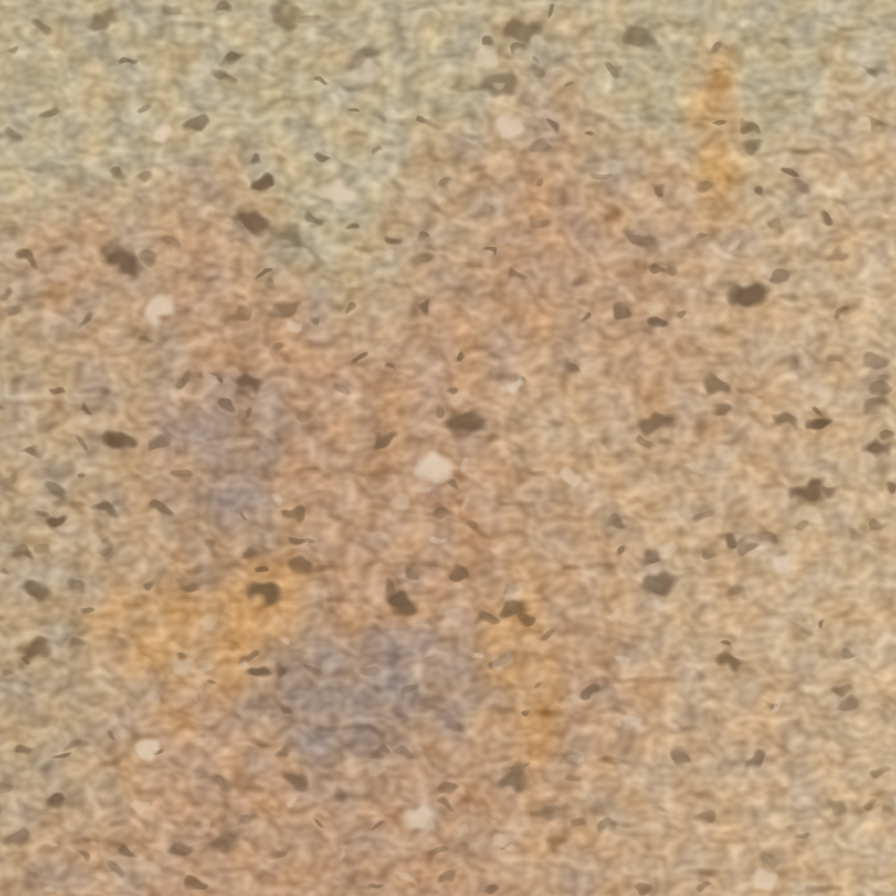
This texture is drawn by a Shadertoy shader. Its source:

```glsl
// Weathered sandstone: fine tan grit with rusty and mauve stains, dark pits and pale grains.

const vec3 OLIVE_TAN  = vec3(0.725, 0.665, 0.545);
const vec3 PINK_TAN   = vec3(0.725, 0.585, 0.465);
const vec3 WARM_SAND  = vec3(0.765, 0.660, 0.530);
const vec3 RUST       = vec3(0.780, 0.600, 0.390);
const vec3 MAUVE_GREY = vec3(0.610, 0.540, 0.490);
const vec3 PIT_BROWN  = vec3(0.370, 0.290, 0.210);
const vec3 PALE_GRAIN = vec3(0.890, 0.810, 0.720);

vec2 hash2(vec2 p) {
    vec3 q = fract(vec3(p.xyx) * vec3(0.1031, 0.1030, 0.0973));
    q += dot(q, q.yzx + 33.33);
    return fract((q.xx + q.yz) * q.zy);
}

float cornerSlope(vec2 cell, vec2 offset) {
    float angle = 6.2832 * hash2(cell + 71.0).x;
    return dot(vec2(cos(angle), sin(angle)), offset);
}

float gradientNoise(vec2 p) {
    vec2 i = floor(p), f = fract(p);
    vec2 u = f * f * f * (f * (f * 6.0 - 15.0) + 10.0);
    vec2 e = vec2(1.0, 0.0);
    float low  = mix(cornerSlope(i, f), cornerSlope(i + e, f - e), u.x);
    float high = mix(cornerSlope(i + e.yx, f - e.yx), cornerSlope(i + 1.0, f - 1.0), u.x);
    return mix(low, high, u.y);
}

float fbm(vec2 p) {
    float sum = 0.0, amplitude = 1.0;
    for (int octave = 0; octave < 3; octave++) {
        sum += amplitude * gradientNoise(p);
        p = p * 2.03 + 17.3;
        amplitude *= 0.5;
    }
    return sum;
}

// Soft round stain with a ragged outline.
float stain(vec2 uv, vec2 center, vec2 radius, float ragged) {
    float d = length((uv - center) / radius) + ragged * fbm(uv * 9.0 + center * 40.0);
    return 1.0 - smoothstep(0.35, 1.25, d);
}

// Coverage of irregular, mostly flat-lying flecks, one candidate per grid cell.
float scatter(vec2 uv, float cells, float density, vec2 radius, float seed) {
    vec2 warp = vec2(gradientNoise(uv * 55.0 + seed), gradientNoise(uv * 55.0 - seed));
    vec2 p = uv + 0.011 * warp;
    vec2 home = floor(p * cells);
    float cover = 0.0;
    for (int y = -1; y <= 1; y++) {
        for (int x = -1; x <= 1; x++) {
            vec2 cell = home + vec2(x, y);
            vec2 place = hash2(cell + seed);
            vec2 traits = hash2(cell + seed + 137.0);
            vec2 d = p - (cell + 0.1 + 0.8 * place) / cells;
            float tilt = (traits.y - 0.5) * 1.5;
            d = mat2(cos(tilt), sin(tilt), -sin(tilt), cos(tilt)) * d;
            float size = mix(0.6, 1.25, fract(traits.y * 7.31));
            float fleck = 1.0 - smoothstep(0.5, 1.3, length(d / (radius * size)));
            cover = max(cover, fleck * step(traits.x, density) * mix(0.55, 1.0, place.x));
        }
    }
    return cover;
}

// Broad colour drift: olive above, pinkish in the middle, sandy to the right.
vec3 groundColor(vec2 uv) {
    float drift = fbm(uv * 4.0 + 5.0);
    vec3 color = mix(PINK_TAN, WARM_SAND, smoothstep(0.45, 1.0, uv.x + 0.25 * drift));
    color = mix(color, OLIVE_TAN, smoothstep(0.55, 0.9, uv.y - 0.15 * uv.x + 0.25 * drift));
    color = mix(color, OLIVE_TAN * 0.97, 0.6 * stain(uv, vec2(0.0, 0.35), vec2(0.2, 0.45), 0.4));
    color = mix(color, RUST, 0.65 * stain(uv, vec2(0.25, 0.31), vec2(0.16, 0.12), 0.7));
    color = mix(color, RUST, 0.70 * stain(uv, vec2(0.80, 0.86), vec2(0.035, 0.13), 0.6));
    color = mix(color, RUST, 0.50 * stain(uv, vec2(0.58, 0.24), vec2(0.06, 0.15), 0.6));
    color = mix(color, MAUVE_GREY, 0.75 * stain(uv, vec2(0.41, 0.21), vec2(0.13, 0.11), 0.6));
    color = mix(color, MAUVE_GREY, 0.65 * stain(uv, vec2(0.25, 0.48), vec2(0.07, 0.12), 0.6));
    return color;
}

// Brightness of the grit, lying slightly flattened along the horizontal.
float gritRelief(vec2 uv) {
    vec2 p = uv + 0.006 * gradientNoise(uv * 30.0);
    float coarse = gradientNoise(p * vec2(20.0, 26.0));
    float medium = gradientNoise(p * vec2(42.0, 58.0) + 9.0);
    float fine   = gradientNoise(p * vec2(85.0, 110.0) + 31.0);
    float crevice = smoothstep(0.22, 0.6, gradientNoise(p * vec2(30.0, 56.0) + 63.0));
    return 0.07 * coarse + 0.13 * medium + 0.12 * fine - 0.10 * crevice;
}

void mainImage(out vec4 fragColor, in vec2 fragCoord) {
    vec2 uv = fragCoord / iResolution.xy;

    vec3 color = groundColor(uv) + 0.012;
    color += gritRelief(uv) * vec3(1.0, 1.0, 0.95);

    // Faint warm and cool tint from grain to grain
    color += vec3(0.045, 0.0, -0.055) * gradientNoise(uv * 24.0 + 80.0);

    // Pits and small dark crumbs
    float pits = scatter(uv, 13.0, 0.32, vec2(0.020, 0.011), 11.0);
    float crumbs = scatter(uv, 27.0, 0.30, vec2(0.011, 0.006), 47.0);
    color = mix(color, PIT_BROWN, max(0.75 * pits, 0.55 * crumbs));

    // Pale mineral grains
    float pale = scatter(uv, 10.0, 0.14, vec2(0.017, 0.013), 203.0);
    float chips = scatter(uv, 24.0, 0.16, vec2(0.010, 0.007), 311.0);
    color = mix(color, PALE_GRAIN, max(0.85 * pale, 0.5 * chips));

    fragColor = vec4(clamp(color, 0.0, 1.0), 1.0);
}
```
